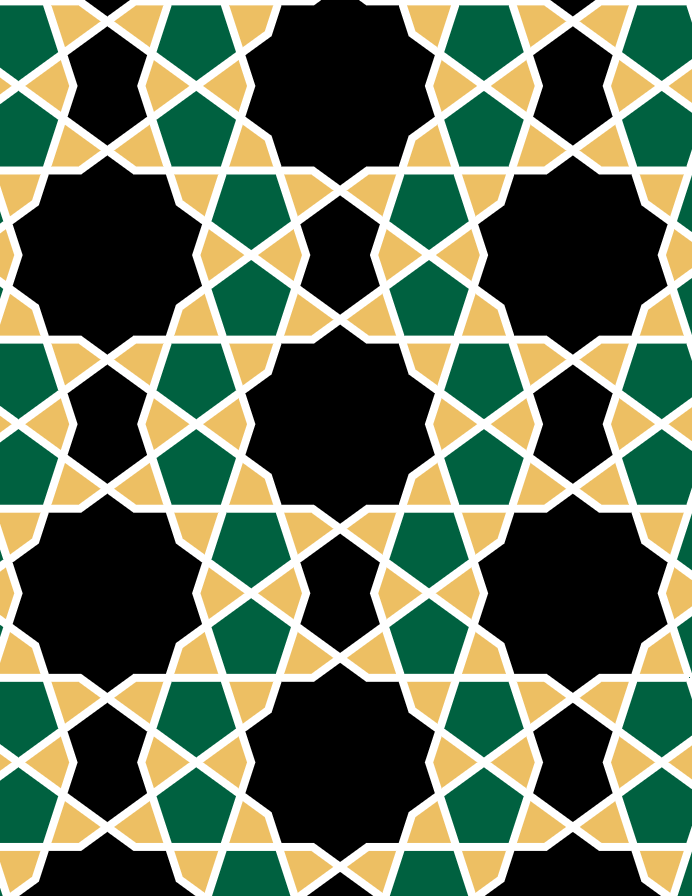
This pattern is drawn by a Shadertoy shader. Its source:

```glsl
// Tenfold girih strapwork: black rosettes, green pentagons and gold kites between white bands.

#define APOTHEM 0.16055                // decagon centre to edge, in canvas heights
#define BAND_WIDTH 0.0089              // white strap width, in canvas heights
#define ROSETTE_CENTER vec2(0.3796, 0.5266)
#define BLACK vec3(0.0)
#define GREEN vec3(0.0, 0.38, 0.25)
#define GOLD vec3(0.93, 0.75, 0.39)
#define WHITE vec3(1.0)

const float SECTOR = radians(36.0);

vec2 direction(float angle) {
    return vec2(cos(angle), sin(angle));
}

// Offset from the nearest point of a centred rectangular lattice.
vec2 latticeOffset(vec2 p, vec2 period) {
    vec2 corner = p - period * round(p / period);
    vec2 shifted = p - 0.5 * period;
    vec2 middle = shifted - period * round(shifted / period);
    return dot(corner, corner) < dot(middle, middle) ? corner : middle;
}

// Signed distances to the two straps crossing one decagon sector.
vec2 decagonStraps(vec2 q) {
    vec2 toStraps = vec2(dot(q, direction(1.5 * SECTOR)),
                         dot(q, direction(-0.5 * SECTOR)));
    return toStraps - APOTHEM * cos(1.5 * SECTOR);
}

// Signed distances to the two straps crossing one bowtie quadrant.
vec2 bowtieStraps(vec2 q) {
    float halfWidth = APOTHEM * (2.0 * cos(SECTOR) - 1.0);
    vec2 crossing = 0.5 * halfWidth * vec2(1.0, tan(SECTOR));
    vec2 fromCrossing = q - crossing;
    return vec2(dot(fromCrossing, direction(1.5 * SECTOR)),
                dot(fromCrossing, direction(-0.5 * SECTOR)));
}

void mainImage(out vec4 fragColor, in vec2 fragCoord) {
    float pixel = 1.0 / iResolution.y;
    vec2 p = fragCoord * pixel - ROSETTE_CENTER;
    vec2 period = 4.0 * APOTHEM * direction(SECTOR);

    // Fold the nearest decagon into one sector.
    vec2 local = latticeOffset(p, period);
    float angle = mod(atan(local.y, local.x), SECTOR);
    vec2 folded = length(local) * direction(angle);
    bool inDecagon = max(folded.x, dot(folded, direction(SECTOR))) < APOTHEM;

    // Bowties fill the gaps between decagons.
    vec2 bowtie = abs(latticeOffset(p - vec2(0.0, 0.5 * period.y), period));
    vec2 straps = inDecagon ? decagonStraps(folded) : bowtieStraps(bowtie);

    // Choose the fill from the side of each strap.
    bool beyondFirst = straps.x > 0.0;
    bool beyondSecond = straps.y > 0.0;
    bool facesHexagon = inDecagon
        && abs(local.x) < abs(local.y) * tan(0.5 * SECTOR);
    vec3 color = BLACK;
    if (beyondFirst != beyondSecond) color = GOLD;
    else if (beyondFirst && !facesHexagon) color = GREEN;

    // Lay the straps on top with smooth edges.
    float strapDistance = min(abs(straps.x), abs(straps.y)) - 0.5 * BAND_WIDTH;
    float coverage = clamp(0.5 - strapDistance / pixel, 0.0, 1.0);
    fragColor = vec4(mix(color, WHITE, coverage), 1.0);
}
```
